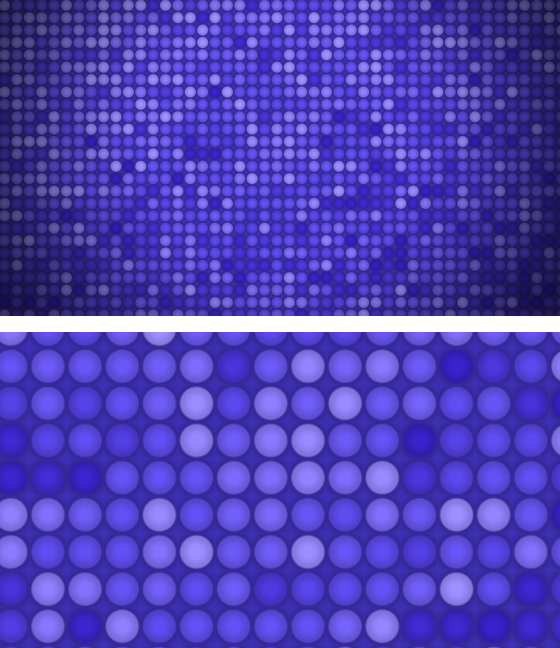
Top: the whole. Bottom: its middle third, enlarged.
A Shadertoy shader for this pattern:

```glsl
// A wall of soft violet-blue dots on a square grid under a wide dark vignette.
// Each cell draws one shaded disc with a faint shadow around it; its tone comes
// from a hash, shifted by slow noise and a tilt from upper left to lower right.

const float ROWS = 25.52;                      // cells per canvas height
const vec2 FIRST_CENTER = vec2(0.366, 0.092);  // lower left dot, in cells
const float DOT_RADIUS = 0.445;
const float EDGE_SOFTNESS = 0.025;
const float RIM_SHADE = 0.17;                  // darkening of a disc at its rim
const float SHADOW_WIDTH = 0.22;
const float SHADOW_DEPTH = 0.17;

const vec3 GAP_COLOR = vec3(0.245, 0.185, 0.70);
const vec3 DARK_DOT = vec3(0.22, 0.13, 0.80);
const vec3 MID_DOT = vec3(0.39, 0.31, 0.96);
const vec3 BRIGHT_DOT = vec3(0.63, 0.57, 1.04);

const vec2 TONE_TILT = vec2(-0.10, 0.20);      // tone change across the canvas
const float PATCHINESS = 0.20;

const vec2 VIGNETTE_CENTER = vec2(0.5, 0.56);
const vec2 VIGNETTE_SCALE = vec2(1.0, 0.6);
const float VIGNETTE_DEPTH = 0.62;

float hash(vec2 p) {
    return fract(sin(dot(p, vec2(12.9898, 78.233))) * 43758.5453);
}

float valueNoise(vec2 p) {
    vec2 i = floor(p);
    vec2 f = smoothstep(0.0, 1.0, p - i);
    float low = mix(hash(i), hash(i + vec2(1.0, 0.0)), f.x);
    float high = mix(hash(i + vec2(0.0, 1.0)), hash(i + vec2(1.0, 1.0)), f.x);
    return mix(low, high, f.y);
}

// Tone of a dot: 0 is dark, 0.5 is the common blue, 1 is pale.
float dotTone(vec2 cell, vec2 uv) {
    float grain = 0.5 * (hash(cell + 3.7) + hash(cell + 41.3));
    float patches = PATCHINESS * (valueNoise(cell * 0.19 + 7.0) - 0.5);
    return clamp(grain + patches + dot(uv - 0.5, TONE_TILT) + 0.03, 0.0, 1.0);
}

vec3 dotColor(float tone) {
    vec3 color = mix(DARK_DOT, MID_DOT, smoothstep(0.05, 0.5, tone));
    return mix(color, BRIGHT_DOT, smoothstep(0.45, 0.95, tone));
}

float vignette(vec2 uv) {
    float d = length((uv - VIGNETTE_CENTER) * VIGNETTE_SCALE);
    return 1.0 - VIGNETTE_DEPTH * smoothstep(0.22, 0.62, d);
}

void mainImage(out vec4 fragColor, in vec2 fragCoord) {
    vec2 uv = fragCoord / iResolution.xy;
    float pixel = ROWS / iResolution.y;

    // Square grid, with each dot in the middle of its cell
    vec2 grid = fragCoord * pixel - FIRST_CENTER + 0.5;
    vec2 cell = floor(grid);
    float r = length(grid - cell - 0.5);

    // Gap with the shadow cast around the disc
    float shadow = 1.0 - smoothstep(DOT_RADIUS, DOT_RADIUS + SHADOW_WIDTH, r);
    vec3 color = GAP_COLOR * (1.0 - SHADOW_DEPTH * shadow);

    // Disc, brightest in the middle
    vec2 cellUv = (cell + FIRST_CENTER) * iResolution.y / (ROWS * iResolution.xy);
    float rim = smoothstep(0.1, DOT_RADIUS, r);
    vec3 disc = dotColor(dotTone(cell, cellUv)) * (1.0 - RIM_SHADE * rim);
    float blur = EDGE_SOFTNESS + 0.5 * pixel;
    float cover = 1.0 - smoothstep(DOT_RADIUS - blur, DOT_RADIUS + blur, r);
    color = mix(color, disc, cover);

    fragColor = vec4(clamp(color * vignette(uv), 0.0, 1.0), 1.0);
}
```
